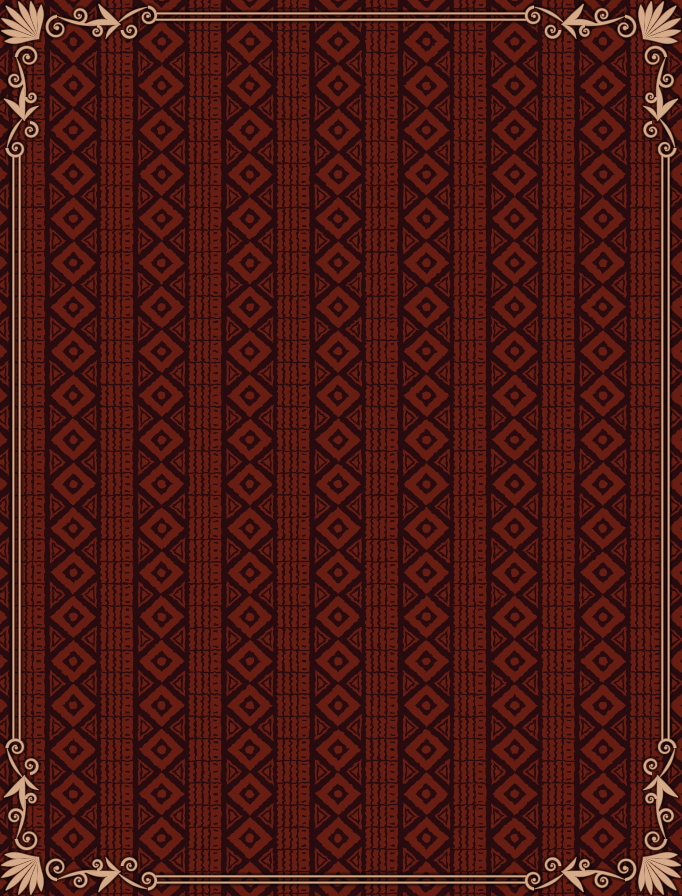
A Shadertoy shader for this pattern:

```glsl
const vec2 SIZE = vec2(586.0, 768.0);       // design units across the canvas
const vec2 PERIOD = vec2(75.85, 37.94);     // one column, one diamond
const vec2 FIRST_DIAMOND = vec2(63.0, 49.5);
const float PANEL_HALF = 21.0;
const float ROUGHNESS = 1.3;
const float FRAME_INSET = 14.2;
const float FRAME_START = 133.0;
const vec3 DARK = vec3(0.155, 0.045, 0.058);
const vec3 RED = vec3(0.405, 0.115, 0.07);
const vec3 GOLD_EDGE = vec3(0.43, 0.26, 0.20);
const vec3 GOLD_LIGHT = vec3(0.84, 0.67, 0.54);
const float PI = 3.14159265;

float hash(vec2 p) {
    p = fract(p * vec2(0.1031, 0.1137));
    p += dot(p, p.yx + 33.33);
    return fract((p.x + p.y) * p.x * 17.3);
}

float noise(vec2 p) {
    vec2 i = floor(p), f = fract(p);
    f = f * f * (3.0 - 2.0 * f);
    return mix(mix(hash(i), hash(i + vec2(1, 0)), f.x),
               mix(hash(i + vec2(0, 1)), hash(i + vec2(1, 1)), f.x), f.y);
}

float ink(float d, float px) {
    return smoothstep(0.6 * px, -0.6 * px, d);
}

float nearestRepeat(float x, float period) {
    return abs(mod(x + 0.5 * period, period) - 0.5 * period);
}

// Tapered leaf or stem from a to b, bowed sideways
float leaf(vec2 p, vec2 a, vec2 b, float width, float bow, float skew) {
    vec2 axis = b - a;
    float len = length(axis);
    axis /= len;
    p -= a;
    float along = dot(p, axis), h = clamp(along / len, 0.0, 1.0);
    float across = dot(p, vec2(-axis.y, axis.x)) - bow * 4.0 * h * (1.0 - h);
    return length(vec2(along - h * len, across)) - width * (0.3 + 0.7 * sin(PI * pow(h, skew)));
}

// Spiral stroke winding inwards, with a round bead at the heart
float curl(vec2 p, vec2 center, float radius, float start, float turn) {
    p -= center;
    float r = length(p);
    float angle = mod(turn * (atan(p.y, p.x) - start), 2.0 * PI);
    float d = r - 0.22 * radius;
    for (int k = 0; k < 2; k++) {
        float t = (angle + 2.0 * PI * float(k)) / (2.6 * PI);
        if (t < 1.0) d = min(d, abs(r - radius * (1.0 - 0.8 * t)) - mix(1.7, 0.9, t));
    }
    return d;
}

// Corner fan and one scroll arm; q.x runs along the edge, q.y inwards
float ornament(vec2 q) {
    float d = 1e3;
    vec2 base = vec2(33.0);
    for (int i = 0; i < 4; i++) {
        float n = float(i), angle = PI * 0.25 + 0.29 * n;
        vec2 tip = base - (39.0 - 3.5 * n) * vec2(cos(angle), sin(angle));
        d = min(d, leaf(q, base, tip, 3.2, 0.0, 1.8));
    }
    d = min(d, curl(q, vec2(49, 24), 10.0, -PI * 0.5, -1.0));
    d = min(d, curl(q, vec2(68, 13), 7.0, PI * 0.5, -1.0));
    d = min(d, curl(q, vec2(83, 27), 5.0, -PI * 0.5, 1.0));
    d = min(d, curl(q, vec2(112, 26), 7.0, PI, -1.0));
    d = min(d, curl(q, vec2(127, 14), 8.0, -PI * 0.5, 1.0));
    d = min(d, leaf(q, vec2(49, 14), vec2(83, 22), 1.7, 1.5, 1.0));
    d = min(d, leaf(q, vec2(101, 20), vec2(127, 6), 1.7, -2.0, 1.0));
    vec2 bud = vec2(103, 21);
    d = min(d, leaf(q, bud, vec2(85, 4), 3.2, -2.0, 1.0));
    d = min(d, leaf(q, bud, vec2(73, 21), 3.0, 2.0, 1.0));
    return min(d, leaf(q, bud, vec2(91, 33), 2.2, 2.0, 1.0));
}

// Diamonds, nested triangles and side bands of the cloth
float cloth(vec2 p, float px) {
    vec2 wobble = vec2(noise(p * 0.45), noise(p * 0.45 + 71.0)) - 0.5;
    p += ROUGHNESS * wobble - FIRST_DIAMOND;
    float x = mod(p.x + PANEL_HALF, PERIOD.x) - PANEL_HALF;
    float y = nearestRepeat(p.y, PERIOD.y);
    float ax = abs(x);

    float diamond = (ax / 19.5 + y / 18.3 - 1.0) * 13.4;
    float eye = (ax + y - 9.5) * 0.707;
    float red = ink(max(diamond, -eye), px);
    red = max(red, ink(length(vec2(x, y)) - 3.6, px));

    vec2 m = vec2(20.0 - ax, 0.5 * PERIOD.y - y);
    float triangle = max(-m.x, (m.x / 13.5 + m.y / 11.5 - 1.0) * 8.75);
    red = max(red, ink(max(triangle, 0.75 - abs(triangle + 2.5)), px));

    float cut = 0.6 - nearestRepeat(p.y + 0.25 * PERIOD.y, 0.5 * PERIOD.y);
    float lane = clamp(floor((x - 26.0) / 6.1 + 0.5), 0.0, 2.0);
    float stripe = abs(x - 26.0 - 6.1 * lane + 0.5 * sin(p.y * 1.3)) - 2.1;
    float band = abs(x - 46.5) - 4.6;
    float dash = max(abs(x - 46.5) - 1.8, nearestRepeat(p.y, PERIOD.y / 6.0) - 0.7);
    float sides = min(stripe, max(band, -dash));
    return max(red, ink(max(sides, cut), px));
}

void mainImage(out vec4 fragColor, in vec2 fragCoord) {
    vec2 p = fragCoord / iResolution.xy * SIZE;
    float px = SIZE.y / iResolution.y;
    vec3 color = mix(DARK, RED, cloth(p, px));

    // Fold all four corners and both edges into one arm
    vec2 q = min(p, SIZE - p);
    q = vec2(max(q.x, q.y), min(q.x, q.y));
    float rails = abs(abs(q.y - FRAME_INSET) - 2.7) - 1.2;
    float gold = min(max(rails, FRAME_START - q.x), ornament(q));

    color *= 1.0 - 0.55 * smoothstep(3.0, 0.0, gold);
    vec3 metal = mix(GOLD_EDGE, GOLD_LIGHT, smoothstep(0.1, -1.1, gold));
    color = mix(color, metal, ink(gold, px));
    fragColor = vec4(color, 1.0);
}
```
